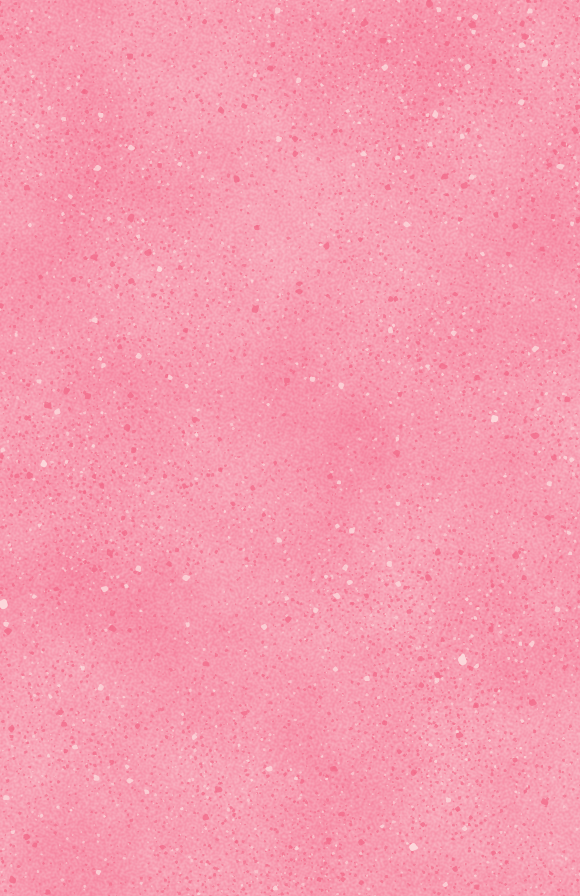
This texture is drawn by a WebGL 2 fragment shader. Its source:

```glsl
#version 300 es
precision highp float;
// Mottled pink paper with fine grain and scattered dark and pale paint flecks.

#define CLOUD_SCALE 4.8
#define CLOUD_AMOUNT 0.35
#define CLOUD_GAIN 0.68
#define GRAIN_SCALE 317.0
#define GRAIN_AMOUNT 0.56
#define MEAN_TONE 0.585
#define CLUSTERING 1.5
#define DEEP_PINK vec3(0.963, 0.510, 0.620)
#define SOFT_PINK vec3(0.975, 0.690, 0.750)
#define DARK_FLECK vec3(0.950, 0.410, 0.535)
#define PALE_FLECK vec3(0.988, 0.855, 0.865)

uniform vec2 u_resolution;
out vec4 fragColor;

const float TAU = 6.28318;

// Three random values in 0..1 for an integer cell and a seed.
vec3 hash3(vec2 cell, float seed) {
    uvec3 v = uvec3(ivec3(cell, seed)) * 1664525u + 1013904223u;
    v.x += v.y * v.z; v.y += v.z * v.x; v.z += v.x * v.y;
    v ^= v >> 16u;
    v.x += v.y * v.z; v.y += v.z * v.x; v.z += v.x * v.y;
    return vec3(v >> 8u) / 16777216.0;
}

float cornerSlope(vec2 cell, vec2 offset, float seed) {
    float angle = TAU * hash3(cell, seed).x;
    return dot(vec2(cos(angle), sin(angle)), offset);
}

float gradientNoise(vec2 p, float seed) {
    vec2 i = floor(p), f = fract(p);
    vec2 w = f * f * f * (f * (f * 6.0 - 15.0) + 10.0);
    vec2 e = vec2(1.0, 0.0);
    float low = mix(cornerSlope(i, f, seed), cornerSlope(i + e.xy, f - e.xy, seed), w.x);
    float high = mix(cornerSlope(i + e.yx, f - e.yx, seed), cornerSlope(i + e.xx, f - e.xx, seed), w.x);
    return mix(low, high, w.y);
}

mat2 rotation(float angle) {
    float c = cos(angle), s = sin(angle);
    return mat2(c, s, -s, c);
}

float clouds(vec2 p) {
    float sum = 0.0, amplitude = 1.0;
    for (int octave = 0; octave < 6; octave++) {
        sum += amplitude * gradientNoise(p, float(octave) + 1.0);
        p = rotation(0.65) * p * 2.03 + 7.3;
        amplitude *= CLOUD_GAIN;
    }
    return sum;
}

// Coverage of irregular flecks, at most one per grid cell, gathered in loose clusters.
float flecks(vec2 p, float cells, float maxRadius, float density, float seed) {
    float edge = 0.6 / u_resolution.y;
    float coverage = 0.0;
    vec2 home = floor(p * cells);
    for (int y = -1; y <= 1; y++)
    for (int x = -1; x <= 1; x++) {
        vec2 cell = home + vec2(x, y);
        vec3 place = hash3(cell, seed);
        float crowd = 1.0 + CLUSTERING * gradientNoise(cell / cells * 5.0, 40.0);
        if (place.z > density * crowd) continue;

        vec3 shape = hash3(cell, seed + 1.0);
        vec3 outline = hash3(cell, seed + 2.0);
        float radius = maxRadius * mix(0.4, 1.0, shape.x * shape.x);
        vec2 d = rotation(TAU * shape.y) * (p - (cell + place.xy) / cells);
        d.x *= mix(0.7, 1.0, shape.z);
        float angle = atan(d.y, d.x + 1e-7);
        radius *= 1.0 + 0.08 * sin(3.0 * angle + TAU * outline.x)
                      + 0.07 * sin(4.0 * angle + TAU * outline.y);
        coverage = max(coverage, 1.0 - smoothstep(radius - edge, radius + edge, length(d)));
    }
    return coverage;
}

void main() {
    vec2 p = gl_FragCoord.xy / u_resolution.y;

    // Soft mottling and fine grain
    float grain = gradientNoise(rotation(0.4) * p * GRAIN_SCALE, 20.0)
                + 0.4 * gradientNoise(rotation(1.1) * p * GRAIN_SCALE * 0.53, 21.0);
    float tone = MEAN_TONE + CLOUD_AMOUNT * clouds(p * CLOUD_SCALE) + GRAIN_AMOUNT * grain;
    vec3 color = mix(DEEP_PINK, SOFT_PINK, clamp(tone, -0.1, 1.15));

    // Fine spray
    color = mix(color, DARK_FLECK, 0.65 * flecks(p, 150.0, 0.0018, 0.46, 50.0));
    color = mix(color, PALE_FLECK, 0.6 * flecks(p, 118.0, 0.0017, 0.22, 60.0));

    // Larger drops
    color = mix(color, DARK_FLECK, 0.75 * flecks(p, 50.0, 0.0036, 0.24, 70.0));
    color = mix(color, PALE_FLECK, 0.8 * flecks(p, 44.0, 0.0032, 0.20, 80.0));
    color = mix(color, PALE_FLECK, 0.95 * flecks(p, 9.0, 0.0072, 0.15, 90.0));

    fragColor = vec4(color, 1.0);
}
```
